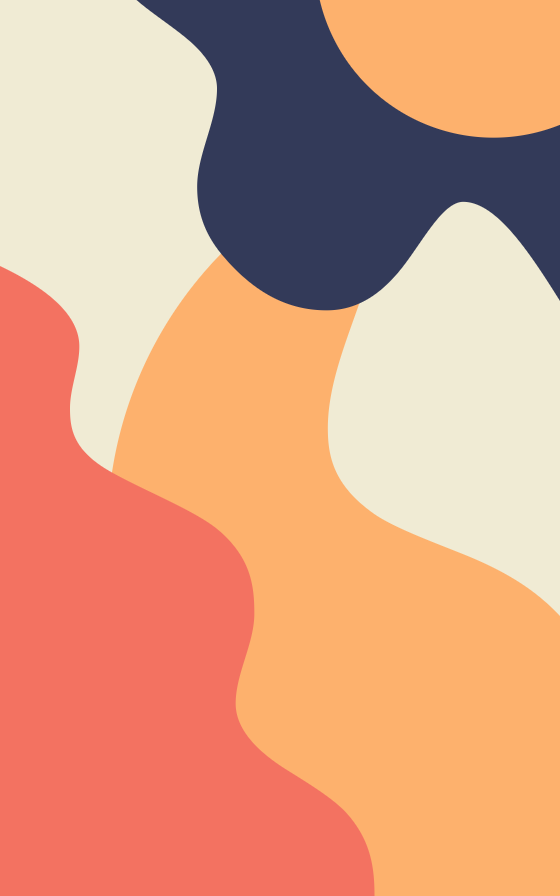
Give the GLSL for this background, as a WebGL 1 fragment shader.

```glsl
precision highp float;
// Flat wavy landscape: cream ground, orange disc and sun, coral and navy blobs.

uniform vec2 u_resolution;

// Extends a smooth curve from one knot to the next (position, value, slope).
// c holds the curve's value and slope at t; it runs straight past the ends.
void extend(inout vec2 c, inout vec3 knot, vec3 next, float t) {
  if (t > knot.x) {
    float w = next.x - knot.x;
    float s = clamp((t - knot.x) / w, 0.0, 1.0);
    float rise = next.y - knot.y;
    float a = knot.z * w - rise;
    float b = rise - next.z * w;
    float value = mix(knot.y, next.y, s) + s * (1.0 - s) * mix(a, b, s);
    float slope = rise + (1.0 - 2.0 * s) * mix(a, b, s) + s * (1.0 - s) * (b - a);
    c = vec2(value + max(t - next.x, 0.0) * next.z, slope / w);
  }
  knot = next;
}

vec2 begin(vec3 knot, float t) {
  return vec2(knot.y + (t - knot.x) * knot.z, knot.z);
}

// Approximate signed distance from a value to a curve
float beyond(float value, vec2 c) {
  return (value - c.x) / sqrt(1.0 + c.y * c.y);
}

float coralShape(vec2 p) {
  vec3 k = vec3(2.28, 0.0, 2.1);
  vec2 c = begin(k, p.y);
  extend(c, k, vec3(2.97, 0.68, 0.0), p.y);
  extend(c, k, vec3(3.50, 0.60, 0.0), p.y);
  extend(c, k, vec3(4.05, 0.96, 1.8), p.y);
  extend(c, k, vec3(4.55, 1.88, 1.15), p.y);
  extend(c, k, vec3(5.26, 2.18, 0.0), p.y);
  extend(c, k, vec3(6.03, 2.02, 0.0), p.y);
  extend(c, k, vec3(6.60, 2.46, 1.6), p.y);
  extend(c, k, vec3(6.98, 2.98, 0.87), p.y);
  extend(c, k, vec3(7.68, 3.21, 0.0), p.y);
  return beyond(p.x, c);
}

float creamShape(vec2 p) {
  vec3 k = vec3(2.60, 3.08, -0.35);
  vec2 c = begin(k, p.y);
  extend(c, k, vec3(3.67, 2.81, 0.0), p.y);
  extend(c, k, vec3(4.40, 3.20, 1.4), p.y);
  extend(c, k, vec3(4.75, 3.97, 2.5), p.y);
  extend(c, k, vec3(5.28, 4.80, 0.95), p.y);
  return -beyond(p.x, c);
}

float navyShape(vec2 p) {
  // Left side, as x over y
  vec3 k = vec3(0.0, 1.17, 1.15);
  vec2 side = begin(k, p.y);
  extend(side, k, vec3(0.33, 1.60, 1.2), p.y);
  extend(side, k, vec3(0.76, 1.86, 0.0), p.y);
  extend(side, k, vec3(1.60, 1.69, 0.0), p.y);
  extend(side, k, vec3(2.18, 1.90, 0.83), p.y);

  // Lower side, as y over x
  k = vec3(1.90, 2.18, 1.2);
  vec2 base = begin(k, p.x);
  extend(base, k, vec3(2.80, 2.66, 0.0), p.x);
  extend(base, k, vec3(3.45, 2.29, -1.28), p.x);
  extend(base, k, vec3(3.97, 1.73, 0.0), p.x);
  extend(base, k, vec3(4.80, 2.58, 1.6), p.x);
  return max(-beyond(p.x, side), beyond(p.y, base));
}

// Pixel coverage of a signed distance
float cover(float d, float pixel) {
  return clamp(0.5 - d / pixel, 0.0, 1.0);
}

void main() {
  // The canvas is 7.68 units tall; y runs down from the top edge.
  float pixel = 7.68 / u_resolution.y;
  vec2 p = vec2(gl_FragCoord.x, u_resolution.y - gl_FragCoord.y) * pixel;

  vec3 cream = vec3(0.941, 0.922, 0.831);
  vec3 orange = vec3(0.992, 0.694, 0.427);
  vec3 coral = vec3(0.953, 0.447, 0.380);
  vec3 navy = vec3(0.200, 0.227, 0.349);

  // Layers from back to front
  vec3 color = mix(cream, orange, cover(length(p - vec2(4.337, 4.563)) - 3.416, pixel));
  color = mix(color, cream, cover(creamShape(p), pixel));
  color = mix(color, coral, cover(coralShape(p), pixel));
  color = mix(color, navy, cover(navyShape(p), pixel));
  color = mix(color, orange, cover(length(p - vec2(4.23, -0.35)) - 1.53, pixel));

  gl_FragColor = vec4(color, 1.0);
}
```
